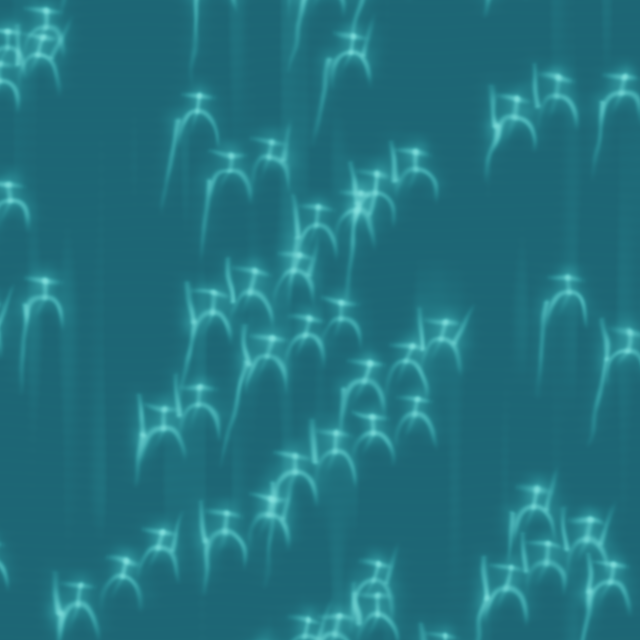
Reproduce this texture procedurally as a WebGL 2 fragment shader.

```glsl
#version 300 es
precision highp float;
// Glowing teal filaments: short staircases of arched hooks climbing to the right,
// with bright caps, upright posts and long fading tails. Clusters sit on a jittered
// grid; each filament adds a thin core and a soft halo, then a ramp colours the sum.
uniform vec2 u_resolution;
out vec4 fragColor;

float hash(vec2 p) {
  return fract(sin(dot(p, vec2(127.1, 311.7))) * 43758.5453);
}

float noise(vec2 p) {
  vec2 i = floor(p), f = fract(p);
  f = f * f * (3.0 - 2.0 * f);
  return mix(mix(hash(i), hash(i + vec2(1, 0)), f.x),
             mix(hash(i + vec2(0, 1)), hash(i + vec2(1, 1)), f.x), f.y);
}

// Light at distance d from a filament: sharp core plus wide halo.
float glow(float d) {
  return 0.85 * exp(-d * d / 0.000022) + 0.17 * exp(-d * d / 0.00034);
}

// Straight filament whose brightness runs from ia at a to ib at b.
float stroke(vec2 p, vec2 a, vec2 b, float ia, float ib) {
  vec2 ab = b - a;
  float t = clamp(dot(p - a, ab) / dot(ab, ab), 0.0, 1.0);
  return mix(ia, ib, t) * glow(length(p - a - ab * t));
}

// Square-shouldered arch, top at the origin, legs fading downward.
float arch(vec2 p, vec2 radius, float leftLeg) {
  vec2 q = (p + vec2(0.0, radius.y)) / radius;
  float fade = smoothstep(0.0, 0.85, q.y);
  vec2 a = max(abs(q), 0.0001);
  float f = pow(pow(a.x, 2.5) + pow(a.y, 2.5), 0.4);
  float d = abs(f - 1.0) / length(pow(a / f, vec2(1.5)) / radius);
  return fade * mix(leftLeg, 1.0, smoothstep(-0.9, 0.0, q.x)) * glow(d);
}

// One hook: arch, connector, bright slanted cap and optional post and spur.
float hook(vec2 p, vec2 id, bool first, bool last) {
  if (abs(p.x) > 0.11 || abs(p.y) > 0.13) return 0.0;
  float h = hash(id + 3.7), k = hash(id + 8.2);
  vec2 cap = vec2(0.008 * h, 0.024 + 0.006 * k);
  float v = 0.62 * arch(p, vec2(0.031, 0.054 + 0.016 * h), first ? 0.9 : 0.35);
  v += stroke(p, vec2(0.0), cap, 0.55, 0.45);
  v += stroke(p, cap, cap + vec2(-0.029, 0.004), 0.75, 0.15);
  v += stroke(p, cap, cap + vec2(0.022, -0.004), 0.8, 0.1);
  v += 0.3 * stroke(p, vec2(0.0), vec2(-0.013, -0.03), 0.9, 0.1);
  if (k > 0.45)
    v += stroke(p, vec2(-0.031, -0.014), vec2(-0.036, 0.046), 0.95, 0.25);
  if (last && h > 0.5)
    v += stroke(p, vec2(0.022, -0.004), vec2(0.034 + 0.02 * k, 0.055), 0.6, 0.05);
  return v;
}

// A staircase of one to four hooks with a tail under the lowest one.
float cluster(vec2 p, vec2 cell) {
  float count = 1.0 + floor(3.5 * hash(cell + 1.3));
  float len = 0.06 + 0.13 * hash(cell + 5.9);
  float lean = len * (0.05 + 0.22 * hash(cell + 2.6));
  vec2 foot = vec2(-0.031, -0.016);
  float v = stroke(p, foot, foot - vec2(lean, len), 0.65, 0.0);
  vec2 step_ = vec2(0.062, 0.028 + 0.016 * hash(cell + 7.1));
  for (float i = 0.0; i < 4.0; i++) {
    if (i >= count) break;
    vec2 id = cell + i * vec2(17.3, 9.1);
    vec2 wobble = 0.008 * (vec2(hash(id), hash(id + 4.4)) - 0.5);
    v += hook(p - i * step_ - wobble, id, i < 0.5, i > count - 1.5);
  }
  return v;
}

void main() {
  vec2 uv = gl_FragCoord.xy / u_resolution.y;
  // Gentle bending of the filaments
  vec2 p = uv + 0.007 * (vec2(noise(uv * 28.0), noise(uv * 28.0 + 40.0)) - 0.5);

  // Clusters from nearby cells, reaching right, up and far down
  float size = 0.19;
  vec2 base = floor(p / size);
  float light = 0.0;
  for (int y = -1; y <= 2; y++) {
    for (int x = -2; x <= 1; x++) {
      vec2 cell = base + vec2(x, y);
      if (hash(cell + 11.5) > 0.84) continue;
      vec2 jitter = 0.9 * vec2(hash(cell + 0.4), hash(cell + 6.8));
      light += cluster(p - (cell + jitter) * size, cell);
    }
  }

  // Uneven brightness, faint upright streaks and fine ripples
  light *= 0.72 + 0.56 * noise(uv * 45.0);
  light += 0.09 * smoothstep(0.6, 1.0, noise(uv * vec2(38.0, 4.0)));
  light += 0.006 * sin(uv.y * 340.0 + 5.0 * noise(uv * 9.0));
  float t = 1.0 - exp(-1.05 * max(light, 0.0));

  // Deep teal to pale cyan
  vec3 color = vec3(0.115, 0.4, 0.457) + t * vec3(0.1, 0.5, 0.43);
  color.r += 0.336 * t * t;
  fragColor = vec4(color, 1.0);
}
```
